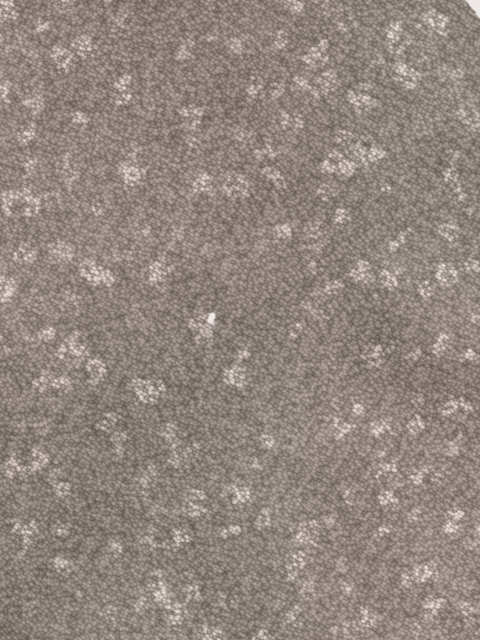
A WebGL 1 fragment shader for this texture:

```glsl
precision highp float;
// Cut-pile carpet: short slanted tufts with pale, ragged flecks woven in.
// Tufts are softly blended jittered cells, flecks are sparse larger cells,
// and slow noise gives the brushed shading; a pale scuff and bare corner finish it.
uniform vec2 u_resolution;

const vec3 SHADOW = vec3(0.44, 0.395, 0.37);
const vec3 PALE = vec3(0.81, 0.76, 0.73);
const vec3 FLOOR_WHITE = vec3(0.93, 0.91, 0.90);
const vec2 TUFT_DENSITY = vec2(145.0, 195.0);
const float FLECK_DENSITY = 18.5;

float hash(vec2 p) {
  return fract(sin(dot(p, vec2(127.1, 311.7))) * 43758.5453);
}

vec2 hash2(vec2 p) {
  return vec2(hash(p), hash(p + 37.3));
}

float noise(vec2 p) {
  vec2 i = floor(p);
  vec2 f = fract(p);
  f = f * f * (3.0 - 2.0 * f);
  float low = mix(hash(i), hash(i + vec2(1.0, 0.0)), f.x);
  float high = mix(hash(i + vec2(0.0, 1.0)), hash(i + 1.0), f.x);
  return mix(low, high, f.y);
}

vec2 rotate(vec2 p, float angle) {
  float c = cos(angle);
  float s = sin(angle);
  return vec2(c * p.x - s * p.y, s * p.x + c * p.y);
}

// Returns the blended random tone (x) and the height of the nearest tuft (y).
vec2 tufts(vec2 p) {
  vec2 cell = floor(p);
  float nearest = 9.0;
  float toneSum = 0.0;
  float weightSum = 0.0;
  for (int y = -1; y <= 1; y++) {
    for (int x = -1; x <= 1; x++) {
      vec2 id = cell + vec2(float(x), float(y));
      vec2 d = id + 0.5 + 0.75 * (hash2(id) - 0.5) - p;
      float d2 = dot(d, d);
      float weight = exp(-9.0 * d2);
      toneSum += weight * hash(id + 71.9);
      weightSum += weight;
      nearest = min(nearest, d2);
    }
  }
  return vec2(toneSum / weightSum, 1.0 - smoothstep(0.12, 0.75, sqrt(nearest)));
}

// Coverage of the pale flecks, each with its own size, strength and ragged rim.
float flecks(vec2 p, float ragged) {
  vec2 cell = floor(p);
  float cover = 0.0;
  for (int y = -1; y <= 1; y++) {
    for (int x = -1; x <= 1; x++) {
      vec2 id = cell + vec2(float(x), float(y));
      vec2 d = p - id - 0.5 - 0.85 * (hash2(id + 5.7) - 0.5);
      float radius = mix(0.24, 0.5, hash(id + 19.1));
      float strength = smoothstep(0.08, 0.85, hash(id + 53.3));
      float reach = length(d) / radius + ragged;
      cover = max(cover, strength * (1.0 - smoothstep(0.35, 1.05, reach)));
    }
  }
  return cover;
}

// Distance to the segment a-b, with the position along it in y.
vec2 segment(vec2 p, vec2 a, vec2 b) {
  vec2 ab = b - a;
  float along = clamp(dot(p - a, ab) / dot(ab, ab), 0.0, 1.0);
  return vec2(length(p - a - ab * along), along);
}

void main() {
  vec2 p = gl_FragCoord.xy / u_resolution.y;
  float pixel = 1.0 / u_resolution.y;

  // Pile: slightly bent rows of slanted tufts
  vec2 bend = 0.004 * vec2(noise(p * 24.0), noise(p * 24.0 + 9.0));
  vec2 tuft = tufts(rotate(p + bend, 0.55) * TUFT_DENSITY);

  // Flecks, broken up by the individual tufts
  float ragged = 1.1 * (noise(p * 75.0) - 0.5);
  float fleck = flecks(rotate(p, 0.45) * FLECK_DENSITY, ragged);
  fleck *= 0.55 + 0.65 * smoothstep(0.2, 0.7, tuft.x);

  // Brushed shading across the whole piece
  vec2 nap = rotate(p, 0.6);
  float brushed = noise(nap * vec2(4.0, 7.0)) + 0.7 * noise(nap * vec2(13.0, 19.0) + 4.0) - 0.85;
  float edgeLight = length((p - vec2(0.38, 0.52)) * vec2(1.1, 0.8));

  float light = 0.27 + 0.17 * brushed + 0.12 * edgeLight;
  light += 0.42 * (tuft.x - 0.5);
  light += (0.34 + 0.22 * fleck) * (tuft.y - 0.55);
  light += 0.42 * fleck;

  vec3 color = mix(SHADOW, PALE, light);
  color += vec3(0.006, -0.003, 0.004) * (noise(p * 3.0 + 8.0) * 2.0 - 1.0);

  // Pale scuff with one bright grain at its top
  vec2 scuff = segment(p, vec2(0.331, 0.503), vec2(0.322, 0.415));
  float trail = 1.0 - smoothstep(0.001, 0.007, scuff.x);
  trail *= (1.0 - scuff.y) * (0.3 + 0.7 * tuft.y);
  float grain = segment(p, vec2(0.332, 0.507), vec2(0.329, 0.499)).x;
  float bright = 1.0 - smoothstep(0.003, 0.003 + 2.0 * pixel, grain);
  color = mix(color, FLOOR_WHITE, max(0.65 * trail, bright));

  // Bare floor beyond the cut corner
  float cut = dot(p, vec2(0.78, 0.62)) - 1.187 + 0.002 * (tuft.x - 0.5);
  color = mix(color, FLOOR_WHITE, smoothstep(-pixel, pixel, cut));

  gl_FragColor = vec4(clamp(color, 0.0, 1.0), 1.0);
}
```
